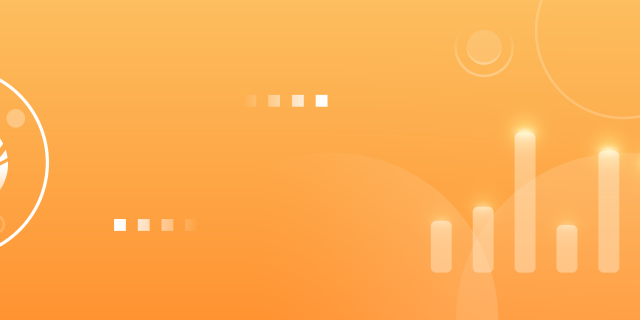
Reproduce this background procedurally as a WebGL 2 fragment shader.

```glsl
#version 300 es
precision highp float;

uniform vec2 u_resolution;
out vec4 fragColor;

// Lengths are fractions of the canvas height
const vec3 SKY_TOP = vec3(0.99, 0.745, 0.37);
const vec3 SKY_BOTTOM = vec3(1.0, 0.575, 0.195);
const vec3 CREAM = vec3(1.0, 0.91, 0.78);
const vec3 GLOW = vec3(1.0, 0.87, 0.48);
const vec3 WHITE = vec3(1.0);

const vec2 HILL_LEFT = vec2(1.034, 0.0);
const vec2 HILL_RIGHT = vec2(1.948, 0.0);
const float HILL_RADIUS = 0.523;

const vec2 CORNER_RING = vec2(1.948, 0.904);
const float CORNER_RADIUS = 0.2725;
const vec2 BUBBLE = vec2(1.513, 0.852);
const float BUBBLE_RADIUS = 0.0547;
const float BUBBLE_RING = 0.089;

const vec2 BADGE = vec2(-0.150, 0.492);
const float BADGE_RADIUS = 0.298;
const vec2 PIE = vec2(-0.117, 0.487);
const float PIE_RADIUS = 0.142;

const int BAR_COUNT = 6;
const float BAR_TOPS[BAR_COUNT] = float[](0.310, 0.354, 0.586, 0.297, 0.529, 0.490);
const float BAR_FIRST = 1.379;
const float BAR_STEP = 0.1309;
const float BAR_HALF = 0.0327;
const float BAR_BASE = 0.148;
const float BAR_CORNER = 0.017;

const vec2 TRAIL_UPPER = vec2(1.005, 0.685);
const vec2 TRAIL_LOWER = vec2(0.375, 0.297);
const float TRAIL_STEP = 0.0742;
const float TRAIL_HALF = 0.0185;

// Coverage of a signed distance, softened over one pixel
float cover(float d) {
    return clamp(0.5 - d * u_resolution.y, 0.0, 1.0);
}

float disc(vec2 p, float radius) {
    return cover(length(p) - radius);
}

float ring(vec2 p, float radius, float halfWidth) {
    return cover(abs(length(p) - radius) - halfWidth);
}

float roundBox(vec2 p, vec2 halfSize, float corner) {
    vec2 q = abs(p) - halfSize + corner;
    return length(max(q, 0.0)) + min(max(q.x, q.y), 0.0) - corner;
}

// Row of four squares fading out along the given direction
float trail(vec2 p, float direction) {
    float x = p.x * direction;
    float i = clamp(round(x / TRAIL_STEP), 0.0, 3.0);
    float box = cover(roundBox(vec2(x - i * TRAIL_STEP, p.y), vec2(TRAIL_HALF), 0.0));
    return box * clamp(1.0 - x / 0.245, 0.0, 1.0);
}

// Striped pie inside the badge
float pie(vec2 p) {
    float upperCut = abs(dot(p - vec2(0.0, 0.523), vec2(0.79, -0.61))) - 0.009;
    float lowerCut = abs(dot(p - vec2(0.0, 0.488), vec2(0.47, -0.88))) - 0.005;
    float shape = disc(p - PIE, PIE_RADIUS) * cover(-upperCut) * cover(-lowerCut);
    return shape * mix(0.65, 1.0, smoothstep(0.40, 0.49, p.y));
}

vec3 drawBar(vec3 color, vec2 p, float top) {
    float power = mix(0.25, 1.0, smoothstep(0.28, 0.55, top));
    vec2 q = p - vec2(0.0, top);
    float halo = exp(-dot(q, q) / 0.0022);
    color = mix(color, GLOW, 0.75 * power * halo);

    vec2 halfSize = vec2(BAR_HALF, 0.5 * (top - BAR_BASE));
    float body = cover(roundBox(p - vec2(0.0, BAR_BASE + halfSize.y), halfSize, BAR_CORNER));
    float sheen = exp(-max(top - p.y, 0.0) / 0.035);
    color = mix(color, mix(CREAM, WHITE, sheen * 0.6), body * (0.46 + 0.3 * power * sheen));

    vec2 e = q / vec2(0.026, 0.014);
    return mix(color, vec3(1.0, 0.97, 0.82), 0.85 * power * exp(-dot(e, e)));
}

void main() {
    vec2 p = gl_FragCoord.xy / u_resolution.y;

    // Sky gradient, a little lighter toward the lower right
    float lift = 0.10 * smoothstep(0.9, 2.0, p.x) * (1.0 - p.y);
    vec3 color = mix(SKY_BOTTOM, SKY_TOP, clamp(p.y + lift, 0.0, 1.0));

    // Translucent hills
    float leftFade = smoothstep(0.75, 1.6, p.x);
    color = mix(color, CREAM, 0.20 * leftFade * disc(p - HILL_LEFT, HILL_RADIUS));
    float rightFade = mix(0.11, 0.19, smoothstep(0.0, 0.5, p.y));
    color = mix(color, CREAM, rightFade * disc(p - HILL_RIGHT, HILL_RADIUS));

    // Corner ring and bubble
    color = mix(color, CREAM, 0.30 * ring(p - CORNER_RING, CORNER_RADIUS, 0.004));
    vec2 b = p - BUBBLE;
    float low = smoothstep(0.07, -0.08, b.y);
    color = mix(color, CREAM, 0.40 * low * ring(b, BUBBLE_RING, 0.004));
    color = mix(color, CREAM, 0.20 * disc(b, BUBBLE_RADIUS));
    float crescent = disc(b, BUBBLE_RADIUS) - disc(b - vec2(0.0, 0.008), BUBBLE_RADIUS);
    color = mix(color, CREAM, 0.45 * low * max(crescent, 0.0));

    // Glowing bars
    for (int i = 0; i < BAR_COUNT; i++) {
        color = drawBar(color, p - vec2(BAR_FIRST + BAR_STEP * float(i), 0.0), BAR_TOPS[i]);
    }

    // Badge at the left edge
    color = mix(color, CREAM, 0.42 * disc(p - vec2(0.0495, 0.630), 0.029));
    color = mix(color, CREAM, 0.25 * ring(p - vec2(-0.016, 0.299), 0.028, 0.004));
    color = mix(color, WHITE, pie(p));
    color = mix(color, WHITE, ring(p - BADGE, BADGE_RADIUS, 0.005));

    // Fading square trails
    color = mix(color, WHITE, trail(p - TRAIL_UPPER, -1.0));
    color = mix(color, WHITE, trail(p - TRAIL_LOWER, 1.0));

    fragColor = vec4(color, 1.0);
}
```
